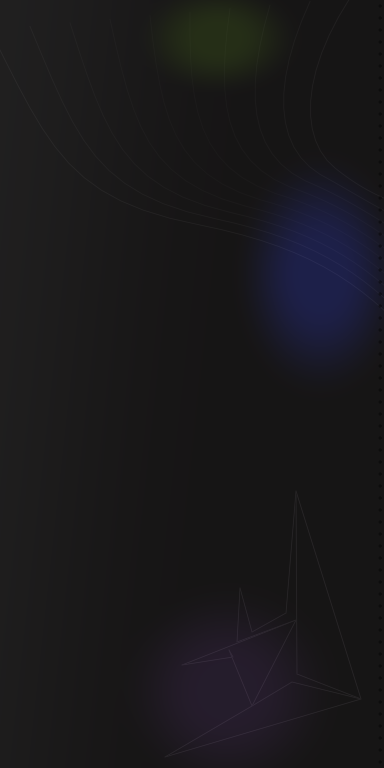
Reproduce this background procedurally as a WebGL 2 fragment shader.

```glsl
#version 300 es
precision highp float;
// Dark charcoal backdrop with three soft colour glows, a sheaf of flowing
// hairlines at the top and a faint folded-paper wireframe at the bottom.
// Lengths are in canvas widths; lines are segment distances gathered in loops.
uniform vec2 u_resolution;
out vec4 fragColor;

// Line layouts use a 384 x 768 grid measured down from the top left.
vec2 grid(vec2 g) { return vec2(g.x, 768.0 - g.y) / 384.0; }

float segmentDistance(vec2 p, vec2 a, vec2 b) {
    vec2 ab = b - a;
    float h = clamp(dot(p - a, ab) / dot(ab, ab), 0.0, 1.0);
    return length(p - a - ab * h);
}

vec2 bezier(vec2 a, vec2 b, vec2 c, vec2 d, float t) {
    float s = 1.0 - t;
    return s * s * s * a + 3.0 * s * t * (s * b + t * c) + t * t * t * d;
}

// Two joined cubics; k slides from the outer curve (0) to the inner one (1).
vec2 flowPoint(float k, float t) {
    vec2 joint = mix(vec2(200, 225), vec2(335, 168), k);
    if (t < 1.0)
        return grid(bezier(mix(vec2(-10, 30), vec2(350, -2), k),
                           mix(vec2(50, 150), vec2(300, 75), k),
                           mix(vec2(70, 200), vec2(300, 140), k), joint, t));
    return grid(bezier(joint, mix(vec2(290, 243), vec2(350, 180), k),
                       mix(vec2(340, 270), vec2(365, 190), k),
                       mix(vec2(386, 312), vec2(386, 199), k), t - 1.0));
}

// Coverage of a hairline, softened over one pixel.
float hairline(float d, float pixel) {
    return 0.0024 / max(pixel, 0.0024) * (1.0 - smoothstep(0.0, max(pixel, 0.0024), d));
}

float flowLines(vec2 p, float pixel) {
    float ink = 0.0;
    for (int i = 0; i < 10; i++) {
        float k = float(i) / 9.0, d = 1.0;
        vec2 last = flowPoint(k, 0.0);
        for (int j = 1; j <= 24; j++) {
            vec2 next = flowPoint(k, float(j) / 12.0);
            d = min(d, segmentDistance(p, last, next));
            last = next;
        }
        ink += hairline(d, pixel) * (1.0 - 0.6 * sin(3.14159 * k));
    }
    return min(ink, 1.2);
}

// The folded figure is drawn as one continuous stroke.
float foldedFigure(vec2 p, float pixel) {
    vec2 stroke[18] = vec2[18](
        vec2(296, 491), vec2(361, 699), vec2(165, 757), vec2(252, 706), vec2(292, 682),
        vec2(361, 699), vec2(297, 674), vec2(296, 491), vec2(286, 613), vec2(252, 632),
        vec2(240, 588), vec2(237, 642), vec2(296, 620), vec2(182, 665), vec2(233, 657),
        vec2(229, 650), vec2(252, 706), vec2(296, 620));
    float d = 1.0;
    for (int i = 0; i < 17; i++)
        d = min(d, segmentDistance(p, grid(stroke[i]), grid(stroke[i + 1])));
    return hairline(d, pixel);
}

// Blurred ellipse with a broad core.
float glow(vec2 p, vec2 centre, vec2 radius) {
    return 1.0 - smoothstep(0.22, 1.0, length((p - centre) / radius));
}

void main() {
    vec2 p = gl_FragCoord.xy / u_resolution * vec2(1.0, 2.0);
    float pixel = 1.0 / u_resolution.x;

    // Charcoal, lighter toward the upper left
    float shade = smoothstep(-0.1, 0.62, p.x + 0.11 * (1.6 - p.y));
    vec3 colour = mix(vec3(0.126, 0.123, 0.124), vec3(0.088, 0.083, 0.084), shade);

    // Green, blue and violet glows
    colour = mix(colour, vec3(0.145, 0.18, 0.09), glow(p, vec2(0.568, 1.9), vec2(0.225, 0.155)));
    colour = mix(colour, vec3(0.115, 0.125, 0.285), glow(p, vec2(0.835, 1.285), vec2(0.235, 0.335)));
    colour = mix(colour, vec3(0.147, 0.112, 0.172), glow(p, vec2(0.592, 0.2), vec2(0.3, 0.29)));

    // Hairlines
    colour += 0.04 * flowLines(p, pixel);
    colour += vec3(0.06, 0.057, 0.062) * foldedFigure(p, pixel);

    // Small dark beads along the right edge
    vec2 bead = vec2(p.x - 0.99, (fract(p.y * 32.0) - 0.5) / 32.0);
    colour *= 1.0 - 0.4 * (1.0 - smoothstep(0.003, 0.003 + pixel, length(bead)));

    fragColor = vec4(colour, 1.0);
}
```
